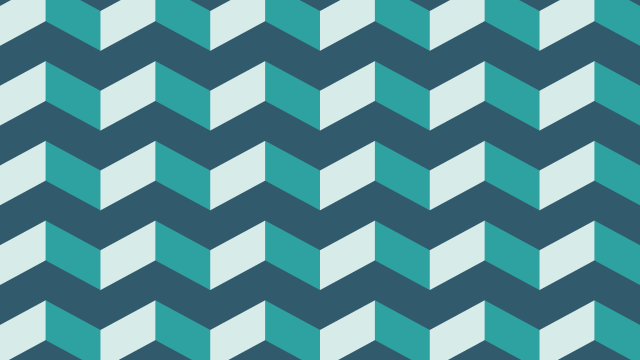
A WebGL 1 fragment shader for this pattern:

```glsl
precision highp float;
// Folded zigzag ribbons of pale and teal parallelograms on slate blue.

uniform vec2 u_resolution;

// Lengths are fractions of the canvas height.
#define FOLD_PERIOD 0.3049
#define ROW_PERIOD 0.2215
#define RIBBON_WIDTH 0.1106
#define FOLD_HEIGHT 0.0824
#define VALLEY_CENTER -0.0289
#define SLATE vec3(0.192, 0.357, 0.427)
#define TEAL vec3(0.180, 0.635, 0.631)
#define PALE vec3(0.843, 0.922, 0.910)

// Signed offset from the nearest multiple of period.
float repeatCentered(float x, float period) {
  return (fract(x / period + 0.5) - 0.5) * period;
}

// Antialiased coverage of a shape, positive distance inside.
float coverage(float dist, float pixel) {
  return clamp(dist / pixel + 0.5, 0.0, 1.0);
}

void main() {
  float pixel = 1.0 / u_resolution.y;
  vec2 p = (gl_FragCoord.xy - 0.5 * u_resolution) * pixel;

  // Triangle wave with a valley on the vertical center line.
  float slope = 2.0 * FOLD_HEIGHT / FOLD_PERIOD;
  float zigzag = slope * abs(repeatCentered(p.x, FOLD_PERIOD));

  // Perpendicular distance to the sloping ribbon edges.
  float rowOffset = repeatCentered(p.y - VALLEY_CENTER - zigzag, ROW_PERIOD);
  float ribbonDist = (0.5 * RIBBON_WIDTH - abs(rowOffset)) / sqrt(1.0 + slope * slope);

  // Rising faces are pale, falling faces are teal.
  float faceOffset = repeatCentered(p.x - 0.25 * FOLD_PERIOD, FOLD_PERIOD);
  float risingDist = 0.25 * FOLD_PERIOD - abs(faceOffset);

  vec3 face = mix(TEAL, PALE, coverage(risingDist, pixel));
  vec3 color = mix(SLATE, face, coverage(ribbonDist, pixel));
  gl_FragColor = vec4(color, 1.0);
}
```
